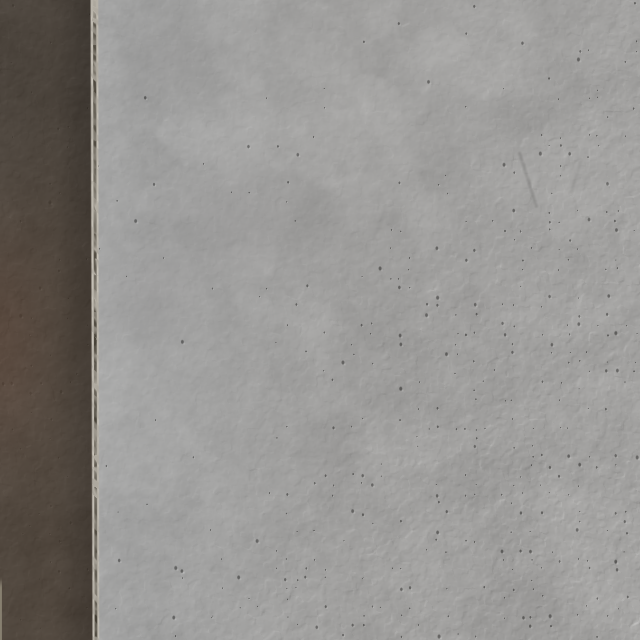
Write a WebGL 1 fragment shader that draws this texture.

```glsl
precision highp float;
// Pale mottled concrete slab with a chipped, lit edge beside a dark brown recess.
uniform vec2 u_resolution;

#define SLAB_COLOR vec3(0.632, 0.629, 0.623)
#define RECESS_COLOR vec3(0.322, 0.285, 0.249)
#define EDGE_COLOR vec3(0.73, 0.71, 0.67)
#define EDGE_LEFT 0.1445
#define EDGE_RIGHT 0.1550
#define EDGE_LEAN 0.0030
#define MOTTLE 0.115
#define RELIEF 0.13
#define PIT_SCALE 68.0

float hash(vec2 p) {
    return fract(sin(dot(p, vec2(127.1, 311.7))) * 43758.55);
}

vec2 hash2(vec2 p) {
    return vec2(hash(p), hash(p + 37.3));
}

// Smooth cellular noise: scattered points blend their values, centred on zero
float cellNoise(vec2 p) {
    vec2 cell = floor(p);
    vec2 local = p - cell;
    float total = 0.0;
    float weights = 0.001;
    for (int j = -1; j <= 1; j++) {
        for (int i = -1; i <= 1; i++) {
            vec2 offset = vec2(float(i), float(j));
            vec2 d = offset + hash2(cell + offset) - local;
            float w = max(0.0, 1.0 - dot(d, d));
            w *= w * w;
            total += w * (hash(cell + offset + 91.7) - 0.5);
            weights += w;
        }
    }
    return total / weights;
}

// Layers from broad clouds down to fine blotches
float layers(vec2 p) {
    float sum = 0.0;
    float gain = 0.30;
    for (int i = 0; i < 5; i++) {
        sum += gain * cellNoise(p);
        p = mat2(1.62, 1.22, -1.22, 1.62) * p + 5.3;
        gain *= 0.80;
    }
    return sum;
}

float grainHeight(vec2 p) {
    return 0.6 * cellNoise(p * 75.0) + 0.4 * cellNoise(p * 160.0 + 9.0);
}

float blob(vec2 p, vec2 center, vec2 radius) {
    vec2 d = (p - center) / radius;
    return exp(-dot(d, d));
}

float scratch(vec2 p, vec2 a, vec2 b, float width) {
    vec2 along = b - a;
    float t = clamp(dot(p - a, along) / dot(along, along), 0.0, 1.0);
    return 1.0 - smoothstep(0.0, width, length(p - a - along * t));
}

// One possible pit per cell: dark hollow (x) and its lit lower right rim (y)
vec2 pits(vec2 p, float density) {
    vec2 q = p * PIT_SCALE;
    vec2 cell = floor(q);
    vec2 d = q - cell - 0.3 - 0.4 * hash2(cell + 3.1);
    float present = step(hash(cell + 17.9), density);
    float radius = mix(0.08, 0.22, pow(hash(cell + 53.0), 3.0));
    float hollow = 1.0 - smoothstep(radius * 0.4, radius * 1.3, length(d * vec2(1.2, 0.9)));
    float rim = 1.0 - smoothstep(0.0, radius, length(d - radius * vec2(0.9, -0.9)));
    return present * vec2(hollow, rim * (1.0 - hollow));
}

void main() {
    vec2 uv = gl_FragCoord.xy / u_resolution;
    float pixel = 1.0 / u_resolution.x;
    float left = EDGE_LEFT - EDGE_LEAN * uv.y;
    float right = EDGE_RIGHT - 0.5 * EDGE_LEAN * uv.y;

    // Shared surface: mottling and relief lit from the upper left
    float mottle = layers(uv * vec2(7.5, 8.5));
    float relief = grainHeight(uv) - grainHeight(uv + vec2(-0.0022, 0.0022));
    float rough = smoothstep(0.55, 1.4, uv.x + 0.6 * (1.0 - uv.y));

    // Slab: broad tones, smudges, scratches and pits
    vec3 slab = SLAB_COLOR + MOTTLE * mottle;
    slab += vec3(-0.004, 0.0, 0.004) * (1.0 - smoothstep(0.15, 0.6, uv.x));
    slab += 0.018 * (1.0 - smoothstep(0.0, 0.09, uv.x - right));
    slab += 0.012 * blob(uv, vec2(0.55, 0.88), vec2(0.25, 0.15));
    float smudge = blob(uv, vec2(0.27, 0.91), vec2(0.07, 0.05))
        + blob(uv, vec2(0.37, 0.65), vec2(0.14, 0.08))
        + blob(uv, vec2(0.23, 0.54), vec2(0.07, 0.06))
        + blob(uv, vec2(0.74, 0.525), vec2(0.05, 0.025))
        + blob(uv, vec2(0.525, 0.285), vec2(0.025, 0.045))
        + blob(uv, vec2(0.82, 0.07), vec2(0.06, 0.05));
    slab -= vec3(0.023, 0.025, 0.024) * smudge * (0.8 + 2.0 * mottle);
    slab += RELIEF * relief * mix(0.35, 0.9, rough);
    slab -= 0.07 * scratch(uv, vec2(0.812, 0.76), vec2(0.838, 0.678), 0.005);
    slab -= 0.03 * scratch(uv, vec2(0.908, 0.75), vec2(0.893, 0.70), 0.005);
    vec2 pit = pits(uv, mix(0.015, 0.22, rough));
    slab += 0.06 * pit.y - 0.24 * pit.x;

    // Recess: cooler above, a rusty patch, and shade along the slab
    vec3 recess = RECESS_COLOR + 0.07 * mottle + 0.045 * relief;
    recess -= vec3(0.020, 0.012, 0.006) * smoothstep(0.5, 0.9, uv.y);
    recess += vec3(0.035, 0.010, 0.004) * blob(uv, vec2(0.0, 0.46), vec2(0.07, 0.16));
    recess *= 1.0 - 0.17 * smoothstep(0.075, left, uv.x);
    vec2 recessPit = pits(uv + 0.37, 0.07);
    recess += 0.04 * recessPit.y - 0.04 * recessPit.x;
    float chip = (1.0 - smoothstep(0.002, 0.004, uv.x)) * (1.0 - smoothstep(0.08, 0.10, uv.y));
    recess = mix(recess, vec3(0.53, 0.50, 0.44), chip);

    // Lit edge: bright borders around a dark groove with slanted chips
    float across = (uv.x - left) / (right - left);
    float groove = smoothstep(0.22, 0.42, across) * (1.0 - smoothstep(0.60, 0.85, across));
    float chips = cellNoise(vec2(uv.x * 110.0, uv.y * 120.0 + uv.x * 90.0));
    float wear = cellNoise(vec2(3.0, uv.y * 14.0));
    vec3 edge = EDGE_COLOR + 0.12 * chips;
    edge -= groove * clamp(0.22 + 0.55 * chips + 0.3 * wear, 0.0, 0.5);

    vec3 color = mix(recess, edge, smoothstep(left - pixel, left + pixel, uv.x));
    color = mix(color, slab, smoothstep(right - pixel, right + pixel, uv.x));
    gl_FragColor = vec4(clamp(color, 0.0, 1.0), 1.0);
}
```
